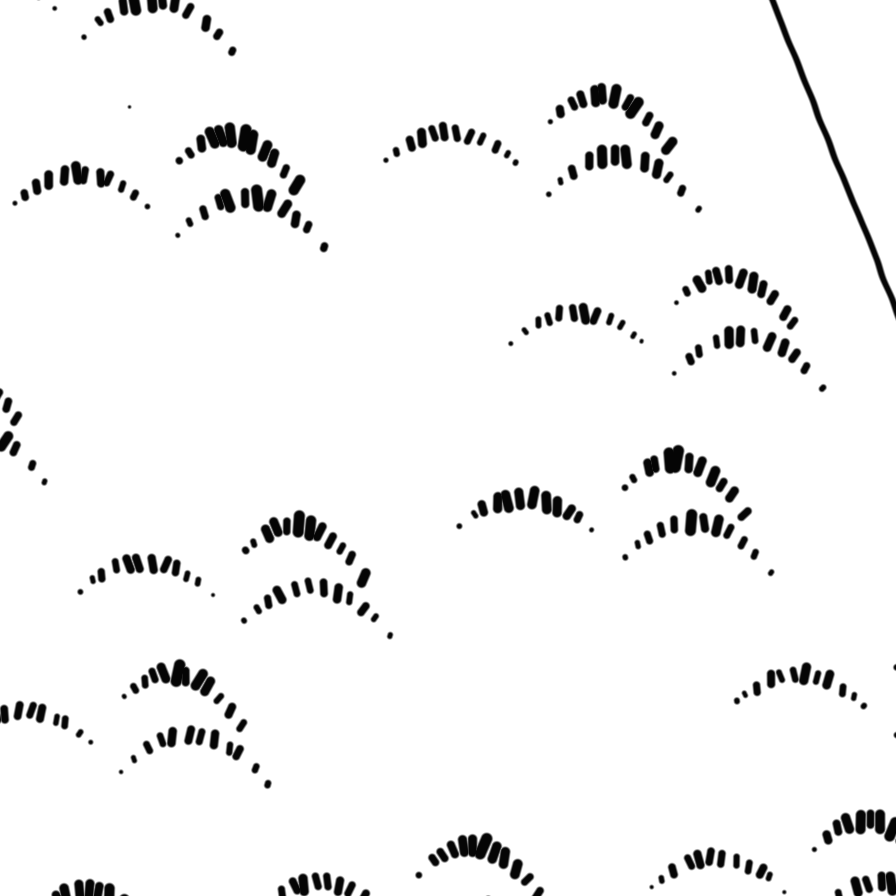
This pattern is drawn by a three.js fragment shader. Its source:

```glsl
// Scattered groups of three hill-shaped arcs, each arc a row of short ink dabs,
// on white paper with one slanted ink line. Groups sit on a staggered, jittered
// grid with gaps; every dab is a capsule set across its arc.

#define CELL vec2(0.43, 0.205)
#define JITTER vec2(0.045, 0.045)
#define ROW_SLANT 0.033
#define DABS 12
#define DAB_RADIUS 0.0050
#define DAB_LENGTH 0.0073
#define TILT_JITTER 0.55
#define LINE_HALF_WIDTH 0.0034
#define EDGE 0.0016
#define INK vec3(0.02)
#define PAPER vec3(1.0)

varying vec2 vUv;

float hash(vec2 p) {
  vec3 q = fract(p.xyx * vec3(0.1031, 0.1030, 0.0973));
  q += dot(q, q.yzx + 33.33);
  return fract((q.x + q.y) * q.z);
}

float noise(float x) {
  float i = floor(x), f = fract(x);
  return mix(hash(vec2(i, 7.0)), hash(vec2(i + 1.0, 7.0)), f * f * (3.0 - 2.0 * f));
}

float capsule(vec2 p, vec2 halfAxis, float radius) {
  float t = clamp(dot(p, halfAxis) / max(dot(halfAxis, halfAxis), 1e-9), -1.0, 1.0);
  return length(p - halfAxis * t) - radius;
}

// Signed side of the slanted line, positive to its right
float lineSide(vec2 p) {
  return (p.x - 0.862 - 0.40 * (1.0 - p.y)) * 0.928;
}

// Row of dabs along a parabola from the origin to span, raised by rise
float dabArc(vec2 p, vec2 span, float rise, float weight, float endSize, float seed) {
  float d = 1.0;
  for (int i = 0; i < DABS; i++) {
    float k = float(i);
    float t = (k + 0.45 * (hash(vec2(k, seed)) - 0.5)) / float(DABS - 1);
    float hump = 4.0 * t * (1.0 - t);
    vec2 center = span * t + vec2(0.0, rise * hump);
    center.y += 0.004 * (hash(vec2(k + 20.0, seed)) - 0.5);

    // Dabs lean part of the way towards the arc's normal
    float slope = (span.y + 4.0 * rise * (1.0 - 2.0 * t)) / span.x;
    float lean = -0.6 * atan(slope) + TILT_JITTER * (hash(vec2(k + 40.0, seed)) - 0.5);
    float size = clamp(max(hump, endSize * t), 0.0, 1.0);
    float vary = weight * (0.78 + 0.44 * hash(vec2(k + 60.0, seed)));
    vec2 halfAxis = vec2(sin(lean), cos(lean)) * DAB_LENGTH * size * vary;
    // The lean runs opposite to the slope: up-left on the rise, up-right on the fall
    d = min(d, capsule(p - center, halfAxis, DAB_RADIUS * mix(0.58, 1.0, size) * vary));
  }
  return d;
}

// One small arc on the left, a heavy and a wide one stacked on the right
float arcGroup(vec2 p, float seed) {
  float weight = 0.92 + 0.16 * hash(vec2(seed, 3.0));
  float d = dabArc(p - vec2(-0.169, -0.026), vec2(0.147, -0.004), 0.034,
                   weight * 0.92, 0.0, seed);
  d = min(d, dabArc(p - vec2(0.014, 0.018), vec2(0.132, -0.027), 0.042,
                    weight * 1.12, 0.65, seed + 11.0));
  return min(d, dabArc(p - vec2(0.012, -0.0625), vec2(0.164, -0.013), 0.048,
                       weight, 0.15, seed + 23.0));
}

// Nearest group on the staggered grid; rows count down from the top
float groups(vec2 p) {
  float d = 1.0;
  float nearRow = floor((1.02 - p.y) / CELL.y + 0.5);
  for (int j = -1; j <= 1; j++) {
    float row = nearRow + float(j);
    float stagger = 0.80 - 0.28 * abs(row - 2.3);
    float nearCol = floor(p.x / CELL.x - stagger + 0.5);
    for (int i = -1; i <= 1; i++) {
      float col = nearCol + float(i);
      // Even rows keep every other cell
      bool gap = mod(row, 2.0) < 0.5 && mod(col + 0.5 * row, 2.0) > 0.5;
      float seed = 1.0 + 97.0 * hash(vec2(col + 13.0, row + 29.0));
      vec2 center = vec2((col + stagger) * CELL.x, 1.02 - row * CELL.y);
      center.y += (col - 0.5) * ROW_SLANT;
      center += JITTER * (vec2(hash(vec2(seed, 1.0)), hash(vec2(seed, 2.0))) - 0.5);
      vec2 q = p - center;
      bool near = abs(q.x) < 0.20 && abs(q.y) < 0.095;
      if (near && !gap && lineSide(center) < 0.0) d = min(d, arcGroup(q, seed));
    }
  }
  return d;
}

// Rare tiny ink specks
float specks(vec2 p) {
  vec2 cell = floor(p * 4.0);
  vec2 spot = 0.2 + 0.6 * vec2(hash(cell + 51.0), hash(cell + 83.0));
  float d = length(p - (cell + spot) / 4.0) - 0.0017;
  return hash(cell + 17.0) < 0.08 ? d : 1.0;
}

void main() {
  float wobble = 0.002 * (noise(vUv.y * 45.0) - 0.5);
  float d = abs(lineSide(vUv) + wobble) - LINE_HALF_WIDTH;
  d = min(d, min(groups(vUv), specks(vUv)));
  gl_FragColor = vec4(mix(INK, PAPER, smoothstep(-EDGE, EDGE, d)), 1.0);
}
```
